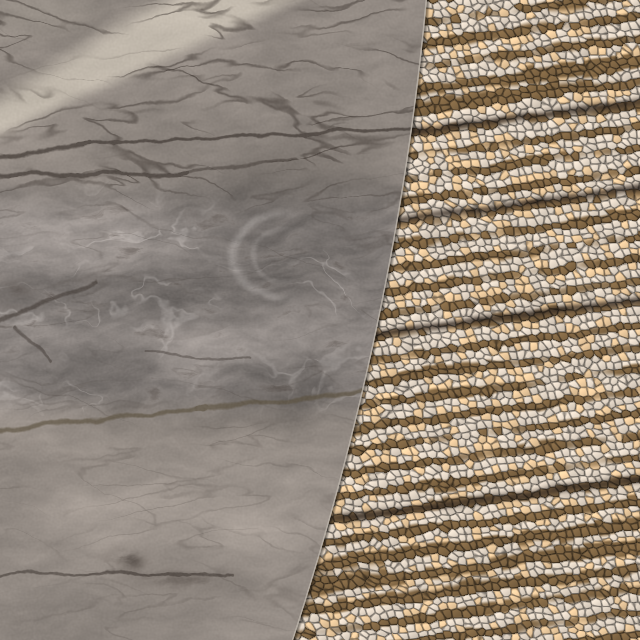
Give the GLSL for this texture, as a three.js fragment shader.

```glsl
// Veined grey marble with a slanting band of light, cut by a curved edge against
// a looped carpet. Marble is warped gradient noise with a few drawn veins;
// the carpet is a jittered cell field whose yarn colours follow sloping rows.
varying vec2 vUv;

vec2 hash2(vec2 p) {
  vec3 q = fract(p.xyx * vec3(0.1031, 0.103, 0.0973));
  q += dot(q, q.yzx + 33.33);
  return fract((q.xx + q.yz) * q.zy);
}

float gradNoise(vec2 p) {
  vec2 i = floor(p), f = fract(p), u = f * f * f * (f * (f * 6.0 - 15.0) + 10.0);
  vec2 e = vec2(0.0, 1.0);
  float a = dot(hash2(i) * 2.0 - 1.0, f);
  float b = dot(hash2(i + e.yx) * 2.0 - 1.0, f - e.yx);
  float c = dot(hash2(i + e.xy) * 2.0 - 1.0, f - e.xy);
  float d = dot(hash2(i + e.yy) * 2.0 - 1.0, f - e.yy);
  return mix(mix(a, b, u.x), mix(c, d, u.x), u.y);
}

float fbm(vec2 p) {
  float sum = 0.0, amp = 0.6;
  for (int i = 0; i < 5; i++) {
    sum += amp * gradNoise(p);
    p = mat2(1.6, 1.2, -1.2, 1.6) * p + 7.3;
    amp *= 0.52;
  }
  return sum;
}

// Thin broken lines along the zero crossings of noise
float ridges(vec2 p, float width) {
  float line = smoothstep(width, 0.0, abs(gradNoise(p) + 0.25 * gradNoise(p * 3.1)));
  return line * smoothstep(-0.08, 0.25, gradNoise(p * 0.8 + 31.0));
}

float stroke(vec2 p, vec2 a, vec2 b, float width) {
  vec2 d = b - a;
  float t = clamp(dot(p - a, d) / dot(d, d), 0.0, 1.0);
  return smoothstep(width, width * 0.2, length(p - a - d * t));
}

float blob(vec2 p, vec2 centre, vec2 size) {
  vec2 d = (p - centre) / size;
  return exp(-dot(d, d));
}

vec3 marble(vec2 p) {
  vec2 warp = vec2(fbm(p * 5.0 + 3.0), fbm(p * 5.0 + 19.0));
  vec2 q = p + 0.05 * warp;
  vec2 w = p + 0.016 * vec2(fbm(p * 14.0), fbm(p * 14.0 + 8.0));
  float upper = smoothstep(0.64, 0.75, p.y);
  float middle = smoothstep(0.33, 0.4, p.y) * (1.0 - upper);

  // Cloudy body: dark belts around the middle, a calm pale base
  float cloud = fbm(vec2(q.x * 4.0 - q.y * 2.0, q.y * 9.0));
  float grain = fbm(vec2(q.x * 16.0 - q.y * 9.0, q.y * 42.0));
  float tone = 0.53 + 0.15 * cloud + (0.07 + 0.10 * middle) * grain;
  tone -= 0.10 * blob(q, vec2(0.43, 0.62), vec2(0.24, 0.11));
  tone -= 0.09 * blob(q, vec2(0.14, 0.54), vec2(0.22, 0.04));
  tone -= 0.11 * blob(q, vec2(0.16, 0.41), vec2(0.18, 0.04));
  tone -= 0.10 * blob(q, vec2(0.46, 0.39), vec2(0.09, 0.045));
  tone += 0.09 * blob(q, vec2(0.31, 0.45), vec2(0.075, 0.04));
  tone += 0.06 * blob(q, vec2(0.06, 0.65), vec2(0.17, 0.05));
  tone += 0.06 * blob(q, vec2(0.25, 0.23), vec2(0.30, 0.09));
  vec3 col = tone * mix(vec3(1.06, 1.0, 0.95), vec3(1.05, 1.0, 0.97), middle);

  // Pale swirls
  vec2 s = (w - vec2(0.45, 0.60)) * vec2(1.0, 1.25) + 0.02 * warp;
  float ring = smoothstep(0.013, 0.0, abs(length(s) - 0.085));
  ring += 0.6 * smoothstep(0.008, 0.0, abs(length(s) - 0.055));
  ring *= smoothstep(0.04, -0.05, s.x);
  float wisps = ridges(q * vec2(9.0, 19.0) + warp * 2.0, 0.07);
  col += 0.10 * ring + 0.09 * wisps * middle;

  // Shaft of light
  float low = p.y - 0.785 - 0.455 * p.x + 0.006 * warp.x;
  float high = 0.85 + 0.6 * p.x - p.y;
  float light = smoothstep(-0.012, 0.022, low) * smoothstep(-0.025, 0.03, high);
  light += 0.3 * blob(p, vec2(0.06, 0.98), vec2(0.10, 0.035));
  col = mix(col, col * 0.45 + vec3(0.53, 0.51, 0.47), light * 0.88);

  // Scattered fine veins, densest above
  float fine = ridges(vec2(w.x * 5.0 - w.y * 3.0, w.y * 27.0 - w.x * 4.0), 0.06);
  fine += ridges(vec2(w.x * 6.0, w.y * 25.0 + w.x * 7.0) + 13.0, 0.055);
  float flecks = smoothstep(0.16, 0.4, grain) * middle;
  float dark = fine * (0.22 + 0.48 * upper) + flecks * 0.55;

  // Long veins and smudges
  dark += stroke(w, vec2(-0.02, 0.752), vec2(0.14, 0.777), 0.005);
  dark += stroke(w, vec2(0.12, 0.776), vec2(0.64, 0.798), 0.004);
  dark += stroke(w, vec2(-0.02, 0.728), vec2(0.29, 0.729), 0.005);
  dark += 0.7 * stroke(w, vec2(0.28, 0.728), vec2(0.46, 0.754), 0.004);
  dark += 0.8 * stroke(w, vec2(-0.02, 0.493), vec2(0.15, 0.56), 0.005);
  dark += 0.7 * stroke(w, vec2(0.02, 0.49), vec2(0.08, 0.435), 0.004);
  dark += 0.6 * stroke(w, vec2(0.23, 0.45), vec2(0.39, 0.437), 0.003);
  dark += 0.8 * stroke(w, vec2(-0.02, 0.104), vec2(0.36, 0.10), 0.0035);
  float smudge = blob(w, vec2(0.20, 0.124), vec2(0.026, 0.015));
  smudge += blob(w, vec2(0.02, 0.54), vec2(0.025, 0.02));
  smudge += 0.7 * blob(w, vec2(0.28, 0.095), vec2(0.07, 0.014));
  dark += smudge * smoothstep(-0.25, 0.3, grain);
  col = mix(col, vec3(0.26, 0.23, 0.21), clamp(dark, 0.0, 1.0) * 0.72);
  float olive = stroke(w, vec2(-0.02, 0.325), vec2(0.32, 0.363), 0.006);
  olive += stroke(w, vec2(0.31, 0.362), vec2(0.59, 0.39), 0.006);
  return mix(col, vec3(0.36, 0.32, 0.25), min(olive, 1.0) * 0.65);
}

vec3 carpet(vec2 p) {
  float s = p.y - 0.13 * (p.x - 0.8) + 0.005 * gradNoise(p * vec2(14.0, 30.0));
  // Nearest yarn loop, leaning across its row
  vec2 g = vec2((p.x + s * 0.35) / 0.0125, s / 0.0115);
  float near = 9.0, second = 9.0;
  vec2 id = vec2(0.0), away = vec2(0.0);
  for (int j = -1; j <= 1; j++) for (int i = -1; i <= 1; i++) {
    vec2 cell = floor(g) + vec2(float(i), float(j));
    vec2 d = g - cell - 0.15 - 0.7 * hash2(cell);
    float r = length(d);
    if (r < near) { second = near; near = r; id = cell; away = d; }
    else second = min(second, r);
  }
  vec2 rnd = hash2(id + 57.0);
  float row = mix(s, (id.y + 0.5) * 0.0115, 0.5);

  // Yarn colour: alternating rows, brown belts and dark cords
  float brown = 0.5 + 0.5 * cos((row - 0.225) * 6.2832 / 0.0345);
  brown += 0.9 * gradNoise(vec2(p.x * 5.0, row * 38.0)) + 0.5 * (rnd.x - 0.5);
  brown += 0.6 * blob(vec2(0.0, s), vec2(0.0, 0.875), vec2(1.0, 0.022));
  brown += 0.5 * blob(vec2(0.0, s), vec2(0.0, 0.135), vec2(1.0, 0.05));
  vec3 yarn = mix(vec3(0.87, 0.82, 0.76), vec3(0.91, 0.78, 0.61), step(0.7, rnd.y));
  yarn = mix(yarn, vec3(0.49, 0.39, 0.26), smoothstep(0.58, 0.9, brown));
  vec4 gap = (vec4(0.815, 0.68, 0.506, 0.225) - s) / 0.0065;
  vec4 cords = exp(-gap * gap);
  float cord = dot(cords, vec4(1.0)) * (0.8 + 0.4 * gradNoise(p * 30.0));
  yarn = mix(yarn, vec3(0.20, 0.16, 0.13), clamp(cord, 0.0, 1.0) * 0.85);

  // Rounded loops with dark crevices
  float body = smoothstep(0.0, 0.38, second - near);
  float shade = mix(0.56, 1.03, body) + 0.13 * away.y - 0.07 * away.x;
  return yarn * (shade + 0.10 * (rnd.x - 0.5));
}

void main() {
  vec2 p = vUv;
  float edge = p.x - (0.458 + 0.326 * p.y - 0.117 * p.y * p.y);
  vec3 stone = marble(p) + 0.025 * gradNoise(p * 230.0);
  vec3 col = mix(stone, carpet(p), smoothstep(-0.001, 0.001, edge));
  // Contact shadow and bright rim
  col *= 1.0 - 0.45 * smoothstep(0.007, 0.001, edge) * smoothstep(-0.001, 0.001, edge);
  col = mix(col, vec3(0.74, 0.71, 0.67), 0.75 * smoothstep(0.002, 0.0004, abs(edge + 0.001)));
  gl_FragColor = vec4(col, 1.0);
}
```
